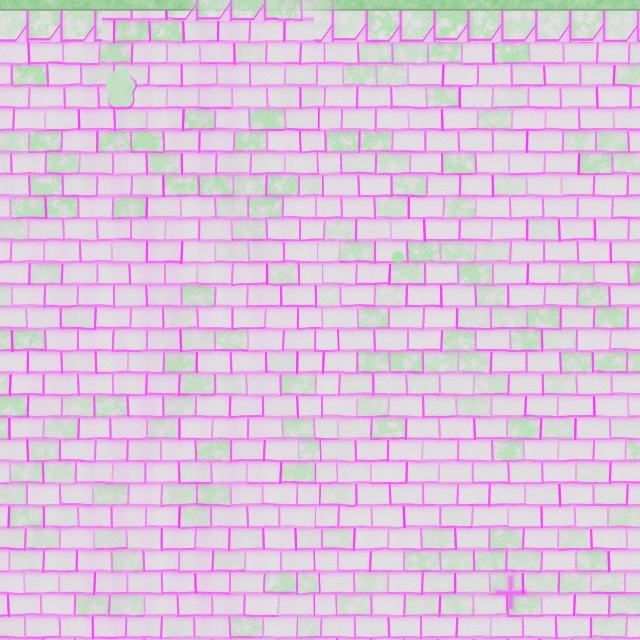
This texture is drawn by a WebGL 2 fragment shader. Its source:

```glsl
#version 300 es
precision highp float;
// A weathered wall of pale slates: 29 staggered courses of about 19 pieces, with magenta
// joints and shadows, green lichen on random pieces, and a clipped-corner course on top.
// Each course finds its nearest joint; cellular noise adds lichen, grain and wear.
uniform vec2 u_resolution;
out vec4 fragColor;

const vec3 STONE = vec3(0.895, 0.88, 0.895);
const vec3 LICHEN = vec3(0.67, 0.88, 0.67);
const vec3 MAGENTA = vec3(0.98, 0.22, 0.98);
const float PITCH = 0.053;
const float COURSE = 0.0345;

float hash(vec2 p) {
  return fract(sin(dot(p, vec2(127.1, 311.7))) * 43758.5);
}

// Distance to the nearest scattered point, about 0 to 1
float cellular(vec2 p) {
  vec2 cell = floor(p);
  float nearest = 2.0;
  for (int j = -1; j <= 1; j++)
    for (int i = -1; i <= 1; i++) {
      vec2 c = cell + vec2(i, j);
      nearest = min(nearest, distance(p, c + vec2(hash(c), hash(c + 57.3))));
    }
  return nearest;
}

float mottle(vec2 p) {
  return 0.5 * cellular(p * 45.0) + 0.3 * cellular(p * 110.0 + 7.0)
       + 0.3 * cellular(p * 260.0 + 3.0);
}

float stroke(float d, float halfWidth, float px) {
  return 1.0 - smoothstep(halfWidth * 0.4, halfWidth + px, abs(d));
}

// Regular courses; y runs downward
vec3 slates(vec2 p, float wear, float px) {
  p.y += 0.0005 * sin(p.x * 61.0 + p.y * 90.0) + 0.0003 * sin(p.x * 170.0);
  float v = p.y / COURSE + 0.075;
  float row = floor(v);
  v -= row;
  float odd = mod(row, 2.0);
  float u = (p.x - 0.047 + 0.0003 * (row - 2.0)) / PITCH + 0.5 * odd;
  // One narrow piece per course shifts the joints to its right
  u += clamp((u - 8.0 - odd) * 0.45, 0.0, 0.31);

  // Side joint
  float joint = floor(u + 0.5);
  float side = u - joint - 0.09 * (hash(vec2(joint, row)) - 0.5) - 0.03 * (v - 0.5) * sin(joint * 5.0 + row);
  vec2 id = vec2(joint - step(side, 0.0), row);
  float rnd = hash(id + 31.7);
  float jointPower = 0.3 + 0.7 * hash(vec2(joint, row) + 9.1);
  float dx = side * PITCH;
  float jointInk = jointPower * stroke(dx, 0.0011 + 0.0009 * jointPower, px);
  jointInk = max(jointInk, 0.28 * jointPower * exp(-abs(dx) / 0.0022));

  // Lower edge, slightly tilted, with a shadow falling on the course below
  float tilt = (hash(id + 4.4) - 0.5) * 0.003 * (u - id.x - 0.5);
  float lip = (1.0 - v) * COURSE - 0.0014 - 0.0012 * hash(id + 2.2) - tilt;
  float edgeInk = (0.42 + 0.4 * hash(id + 8.8)) * (0.65 + 0.5 * wear) * stroke(lip, 0.0019, px);
  float shade = 0.34 * exp(-v * COURSE / 0.0035);
  shade = max(shade, 0.34 * smoothstep(px, -px, lip));
  shade = max(shade, 0.16 * exp(-max(lip, 0.0) / 0.002));

  // Face: per-piece tone, lichen and faint vertical stains
  float lichen = smoothstep(0.5, 1.0, rnd) * smoothstep(0.2, 0.6, wear) * (1.0 - 0.35 * p.y);
  vec3 col = mix(STONE, LICHEN, 0.07 * hash(id + 1.5) + 0.85 * lichen);
  float stain = 0.5 + 0.25 * sin(p.x * 37.0 + 2.0 * sin(p.y * 9.0)) + 0.25 * sin(p.x * 143.0);
  stain *= exp(-pow((p.x - 0.25) / 0.2, 2.0)) + 0.3;
  shade += 0.07 * stain * (1.0 - lichen);
  return mix(col, MAGENTA, clamp(max(max(jointInk, edgeInk), shade), 0.0, 1.0));
}

// Top course with clipped lower-right corners, raised near the middle
vec3 topCourse(vec3 col, vec2 p, float wear, float px) {
  float raised = step(0.27, p.x) * step(p.x, 0.435);
  float shown = 1.0 - step(0.16, p.x) * step(p.x, 0.49) * (1.0 - raised);
  float y = p.y + 0.033 * raised;
  float t = (p.x - 0.043) / PITCH;
  float piece = floor(t);
  t -= piece;
  float edge = 0.061 + 0.003 * hash(vec2(piece, 3.0)) - 0.075 * max(t - 0.66, 0.0);
  float d = edge - y;
  float green = smoothstep(0.25, 0.6, wear) * (0.25 + 0.6 * hash(vec2(piece, 8.0)));
  vec3 face = mix(STONE, LICHEN, green);
  float seam = (t - step(0.5, t)) * PITCH;
  float ink = 0.5 * stroke(seam, 0.0018, px) + 0.2 * exp(-abs(seam) / 0.004);
  ink = max(ink, 0.75 * stroke(d, 0.0018, px));
  vec3 below = mix(STONE, MAGENTA, 0.1 + 0.16 * exp(-max(-d, 0.0) / 0.006));
  vec3 trim = mix(mix(below, face, smoothstep(-px, px, d)), MAGENTA, ink);
  return mix(col, trim, shown * (1.0 - step(0.066 - 0.033 * raised, p.y)));
}

void main() {
  vec2 p = gl_FragCoord.xy / u_resolution;
  p.y = 1.0 - p.y;
  float px = 0.7 / u_resolution.y;
  float wear = mottle(p);
  vec3 col = topCourse(slates(p, wear, px), p, wear, px);

  // Green capping strip with a dark lower rim, worn away in the middle
  float cap = 1.0 - smoothstep(0.0155, 0.018, p.y);
  cap *= 1.0 - 0.8 * smoothstep(0.28, 0.32, p.x) * (1.0 - smoothstep(0.46, 0.56, p.x));
  vec3 capColor = mix(vec3(0.5, 0.77, 0.5), vec3(0.76, 0.88, 0.76), wear);
  capColor = mix(capColor, vec3(0.5, 0.55, 0.5), 0.7 * stroke(p.y - 0.016, 0.002, px));
  col = mix(col, capColor, cap);

  // Loose broken piece, round lichen spot and a small bracket
  vec2 q = p - vec2(0.189, 0.139);
  float chip = length(q / vec2(0.022, 0.033)) - 1.0 + 0.1 * sin(atan(q.y, q.x) * 5.0);
  col = mix(col, mix(STONE, LICHEN, 0.3 + 0.6 * wear), 1.0 - smoothstep(-0.03, 0.03, chip));
  col = mix(col, MAGENTA, 0.7 * stroke(chip, 0.08, 0.02) * smoothstep(-0.015, 0.02, q.x + q.y));
  float spot = length(p - vec2(0.622, 0.402)) + 0.002 * wear;
  col = mix(col, vec3(0.64, 0.89, 0.64), 0.85 * (1.0 - smoothstep(0.009, 0.012, spot)));
  vec2 b = abs(p - vec2(0.798, 0.926));
  float bracket = min(max(b.x - 0.022, b.y - 0.002), max(b.x - 0.002, b.y - 0.024));
  col = mix(col, MAGENTA, 0.55 * exp(-max(bracket, 0.0) / 0.003));

  // Fine grain
  col += 0.025 * (cellular(p * 330.0) - 0.5);
  fragColor = vec4(clamp(col, 0.0, 1.0), 1.0);
}
```
